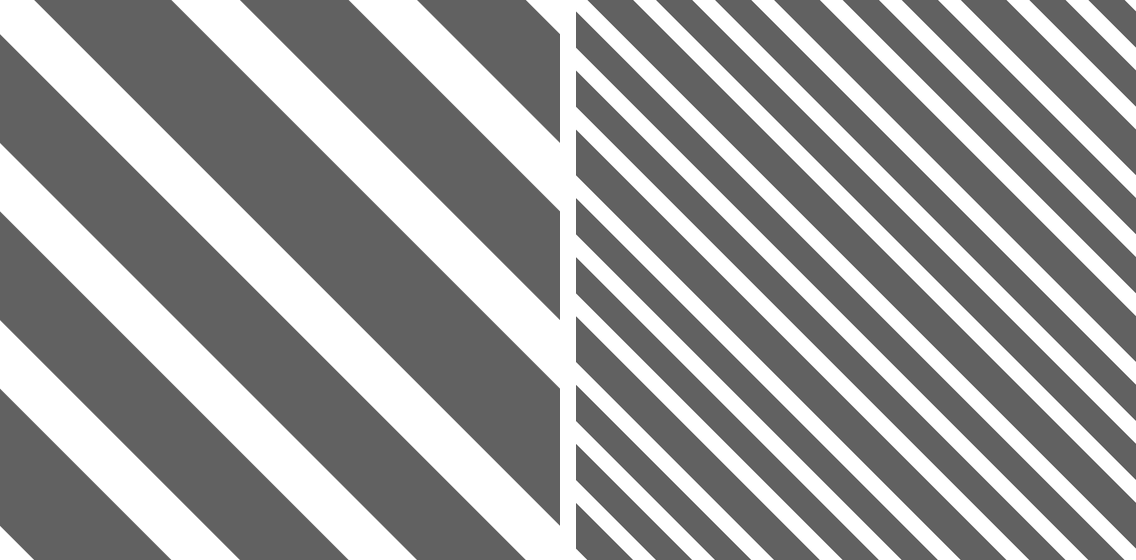
Left: one tile. Right: repeated 3 by 3.
Reproduce this pattern procedurally as a Shadertoy shader.

```glsl
// Distance from a to the nearest wrapped copy of b, period 1
float wrappedDistance(float a, float b) {
    return abs(fract(a - b + 0.5) - 0.5);
}

void mainImage(out vec4 fragColor, in vec2 fragCoord) {
    vec2 uv = fragCoord / iResolution.xy;
    float diagonal = uv.x + uv.y;

    // Three falling stripes per period: two narrow gaps, then a wide one
    float nearest = 1.0;
    for (int i = 0; i < 3; i++) {
        nearest = min(nearest, wrappedDistance(diagonal, -0.3164 * float(i)));
    }

    // One-pixel smooth edge, measured across the stripe
    float edge = length(1.0 / iResolution.xy);
    float stripe = clamp(0.5 + (0.0611 - nearest) / edge, 0.0, 1.0);

    fragColor = vec4(mix(vec3(0.38), vec3(1.0), stripe), 1.0);
}
```
